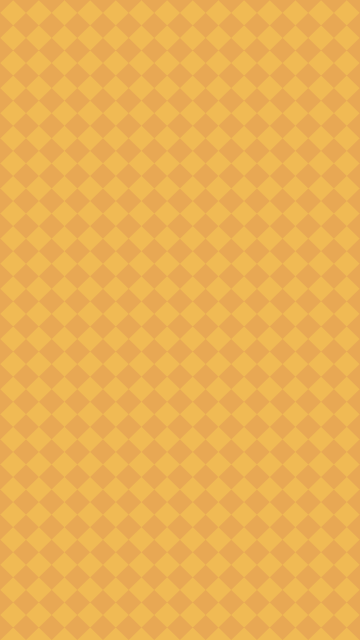
A Shadertoy shader for this pattern:

```glsl
// Harlequin check: amber diamonds on a deeper orange ground, touching at their tips.
// The canvas is split into a grid of cells; a Manhattan distance in each cell
// marks the diamond, and its edge is smoothed over one pixel.

// Signed diamond distance in cell units: negative inside, tips on the cell sides.
float diamond(vec2 cell) {
    vec2 q = abs(fract(cell) - 0.5);
    return q.x + q.y - 0.5;
}

void mainImage(out vec4 fragColor, in vec2 fragCoord) {
    vec2 uv = fragCoord / iResolution.xy;
    uv.y = 1.0 - uv.y; // rows are counted from the top

    // Repeats across and down, with a slight inset from the top left corner
    vec2 repeats = vec2(14.03, 25.51);
    float d = diamond(uv * repeats - 0.013);

    // Change of the distance over one pixel
    float pixel = length(repeats / iResolution.xy);
    float inside = clamp(0.5 - d / pixel, 0.0, 1.0);

    vec3 orange = vec3(0.91, 0.66, 0.33);
    vec3 amber = vec3(0.94, 0.73, 0.33);
    fragColor = vec4(mix(orange, amber, inside), 1.0);
}
```
